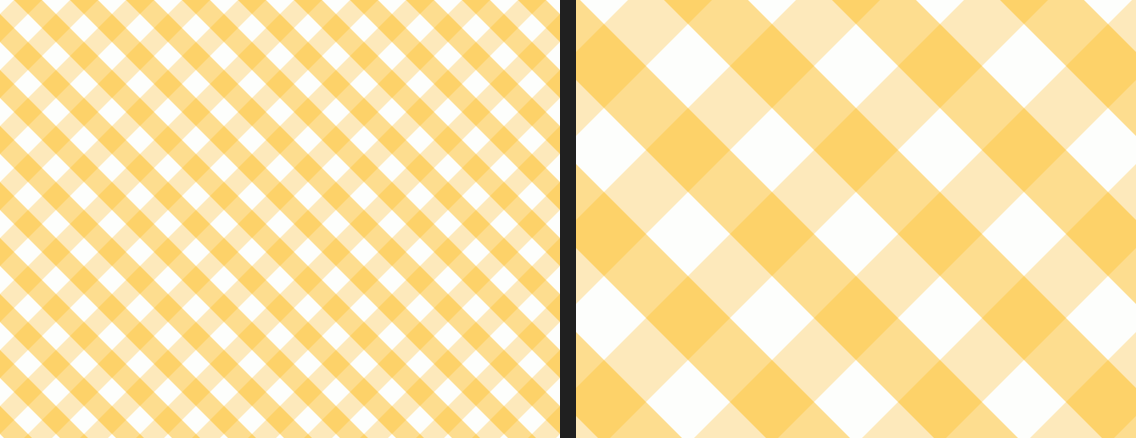
Left, the full canvas; right, a detail of the centre.
Reproduce this pattern procedurally as a Shadertoy shader.

```glsl
// Diagonal gingham: two crossing sets of yellow stripes on white.

const float REPEATS_ACROSS = 10.0;
const float STRIPE_WIDTH = 0.5; // share of one period

const vec3 GROUND = vec3(0.993, 0.998, 0.988);
const vec3 PALE   = vec3(0.992, 0.912, 0.735);
const vec3 MEDIUM = vec3(0.992, 0.868, 0.560);
const vec3 DEEP   = vec3(0.992, 0.822, 0.412);

// Coverage of a stripe centred in each unit period, with softened edges
float stripe(float phase, float width, float softness) {
    float fromCentre = abs(fract(phase) - 0.5);
    return 1.0 - smoothstep(-softness, softness, fromCentre - 0.5 * width);
}

// Blend the four cloth tones by the coverage of each stripe set
vec3 weave(float rising, float falling) {
    vec3 open = mix(GROUND, PALE, rising);
    vec3 covered = mix(MEDIUM, DEEP, rising);
    return mix(open, covered, falling);
}

void mainImage(out vec4 fragColor, in vec2 fragCoord) {
    // Periods measured from the top left corner
    float periodsPerPixel = REPEATS_ACROSS / iResolution.x;
    vec2 p = vec2(fragCoord.x, iResolution.y - fragCoord.y) * periodsPerPixel;

    // Edge half-width of about 0.7 pixel across the diagonal
    float softness = periodsPerPixel;
    float rising = stripe(p.x + p.y, STRIPE_WIDTH, softness);
    float falling = stripe(p.x - p.y, STRIPE_WIDTH, softness);

    fragColor = vec4(weave(rising, falling), 1.0);
}
```
